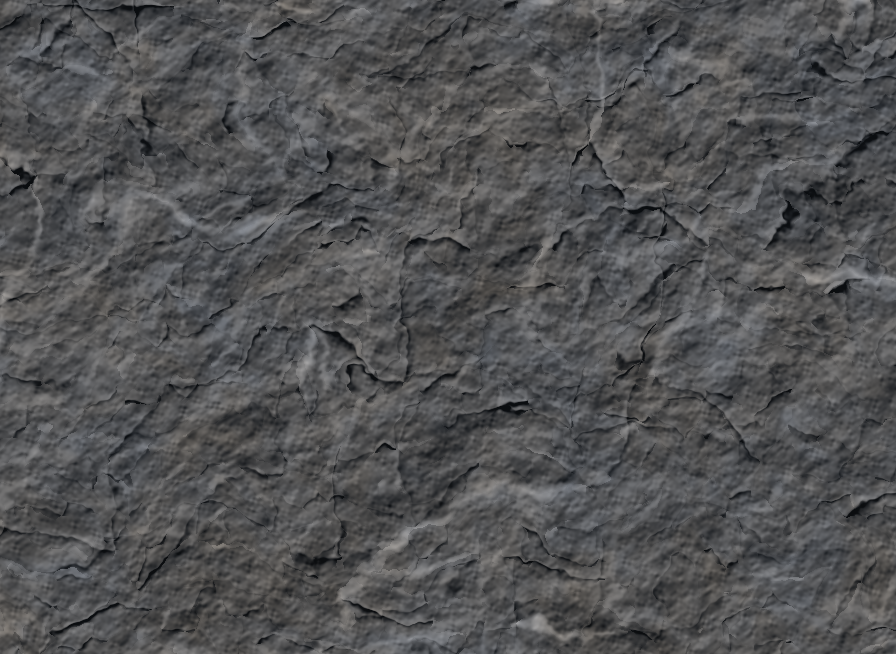
Write a Shadertoy shader that draws this texture.

```glsl
// Dark crumpled slate: a rough relief lit from the upper left.
// Warped Voronoi plates meet in raised steps, which give pale rims where they
// face the light and thin black undercuts where they face away from it.

#define BASE_LEVEL   0.314
#define RELIEF_GAIN  0.070
#define CREASE_GAIN  0.40
#define RIM_GAIN     0.65
#define CRACK_GAIN   1.30
#define PLATE_TILT   0.025
#define TINT_GAIN    0.09
#define LIGHT_DIR    normalize(vec2(-0.42, 0.9))

float hash(vec2 p) {
    vec3 q = fract(vec3(p.xyx) * 0.1031);
    q += dot(q, q.yzx + 33.33);
    return fract((q.x + q.y) * q.z);
}

vec2 hash2(vec2 p) {
    return vec2(hash(p + 17.0), hash(p + 71.0));
}

float noise(vec2 p) {
    vec2 i = floor(p), f = fract(p);
    f = f * f * (3.0 - 2.0 * f);
    return mix(mix(hash(i), hash(i + vec2(1, 0)), f.x),
               mix(hash(i + vec2(0, 1)), hash(i + vec2(1, 1)), f.x), f.y);
}

vec2 noise2(vec2 p) {
    return vec2(noise(p), noise(p + 43.7)) - 0.5;
}

// Stone roughness, from small swells to fine grit
float relief(vec2 p) {
    const mat2 turn = mat2(0.8, 0.6, -0.6, 0.8);
    float height = 0.0, amp = 0.07;
    p = p * 11.0 + 20.0;
    for (int i = 0; i < 5; i++) {
        height += amp * noise(p);
        amp *= 0.56;
        p = turn * p * 2.0 + 9.0;
    }
    return height;
}

// Voronoi plates: x = lit step at the border, y = random tilt of the plate
vec2 plates(vec2 p, float width) {
    vec2 cell = floor(p), nearOff = vec2(9.0), nextOff = vec2(9.0);
    vec2 nearId = cell, nextId = cell;
    for (int y = -1; y <= 1; y++)
    for (int x = -1; x <= 1; x++) {
        vec2 id = cell + vec2(x, y);
        vec2 off = id + hash2(id) - p;
        float d = dot(off, off);
        if (d < dot(nearOff, nearOff)) {
            nextOff = nearOff; nextId = nearId;
            nearOff = off; nearId = id;
        } else if (d < dot(nextOff, nextOff)) {
            nextOff = off; nextId = id;
        }
    }
    vec2 across = normalize(nextOff - nearOff + 1e-5);
    float level = hash(nearId + 5.3);
    float drop = level - hash(nextId + 5.3);
    float facing = drop * dot(across, LIGHT_DIR);
    float edge = dot(0.5 * (nearOff + nextOff), across) / width;
    float profile = exp(-edge * edge * 0.6);
    // An undercut is black on the lower plate and pale on the upper lip
    float lip = smoothstep(-0.5, 0.4, edge * sign(drop));
    if (facing < 0.0) profile *= mix(1.0, -0.55, lip);
    return vec2(facing * profile, level - 0.5);
}

void mainImage(out vec4 fragColor, in vec2 fragCoord) {
    vec2 p = fragCoord / iResolution.y;

    // Ragged outlines for the plates
    vec2 w = p + 0.070 * noise2(p * 7.0) + 0.024 * noise2(p * 21.0 + 3.0)
               + 0.010 * noise2(p * 55.0 + 8.0) + 0.005 * noise2(p * 130.0);

    // Steps: broad plates, flat wrinkles, upright folds and small chips
    float wear = 0.5 + noise(p * 18.0 + 31.0);
    float wrinkled = smoothstep(0.25, 0.7, noise(p * 3.5 + 12.0));
    float folded = smoothstep(0.35, 0.75, noise(p * vec2(6.0, 1.5) + 50.0));
    vec2 broad = plates(w * 5.0 + 10.0, 0.027 * (0.5 + 0.6 * wear));
    float crease = 1.15 * broad.x;
    crease += (0.35 + 0.75 * wrinkled)
            * plates(w * vec2(7.0, 14.0) + 40.0, 0.055 * (0.5 + 0.6 * wear)).x;
    crease += 1.2 * folded * plates(w * vec2(15.0, 5.0) + 70.0, 0.055).x;
    crease += 0.7 * plates(w * 25.0 + 90.0, 0.11).x;
    crease *= wear * CREASE_GAIN;
    crease *= crease > 0.0 ? RIM_GAIN : CRACK_GAIN;

    // Light on the rough surface
    const float stepSize = 0.004;
    vec2 r = mix(p, w, 0.15);
    float slope = (relief(r) - relief(r + LIGHT_DIR * stepSize)) / stepSize;
    float light = BASE_LEVEL + RELIEF_GAIN * slope + crease
                + PLATE_TILT * broad.y;
    light -= 0.35 * max(light - 0.43, 0.0);
    light = max(light, 0.05 + 0.2 * max(light, 0.0));

    // Blue-grey hollows and warm grey faces
    float warmth = noise(w * 9.0 + 5.0) + 0.7 * noise(w * 38.0) - 0.85;
    warmth += 0.8 * (light - 0.36);
    vec3 tint = vec3(1.0, 1.0, 1.01) + TINT_GAIN * warmth * vec3(0.6, 0.0, -0.8);
    vec3 color = light * tint;
    color += vec3(-0.008, 0.0, 0.009) * smoothstep(0.3, 0.12, light);
    fragColor = vec4(clamp(color, 0.0, 1.0), 1.0);
}
```
